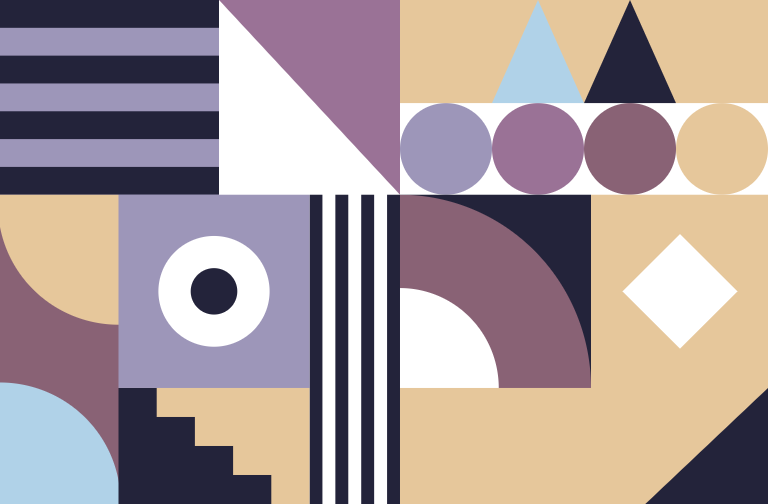
Write a WebGL 1 fragment shader that draws this background.

```glsl
precision highp float;
// A patchwork of flat geometric panels: stripes, triangles, discs, arcs and steps.
// Each panel is painted from signed distances in its own local coordinates, then
// the panels are joined by a tree of straight, smoothed splits.

uniform vec2 u_resolution;

// Palette
const vec3 SAND  = vec3(0.902, 0.780, 0.608);
const vec3 NAVY  = vec3(0.137, 0.137, 0.227);
const vec3 MAUVE = vec3(0.604, 0.447, 0.588);
const vec3 PLUM  = vec3(0.537, 0.384, 0.459);
const vec3 LILAC = vec3(0.616, 0.588, 0.725);
const vec3 SKY   = vec3(0.690, 0.824, 0.910);
const vec3 WHITE = vec3(1.0);

// Layout in design units, y pointing down
const vec2 SIZE = vec2(768.0, 506.0);
const float MID_X = 400.0;       // left half | right half
const float MID_Y = 195.5;       // upper row / lower rows
const float LOW_Y = 389.5;       // middle row / bottom row
const float STRIPE_X = 219.0;    // wide stripes | diagonal
const float CURVE_X = 118.5;     // curves | eye and stairs
const float BARS_X = 309.5;      // eye and stairs | upright bars
const float ARCH_X = 591.0;      // arch | diamond
const float TREE_Y = 103.5;      // peaks / discs
const float DISC_CELL = 92.0;
const float CURVE_RADIUS = 120.6;
const float BANDS = 7.0;
const float STEPS = 4.0;

float pixel; // one output pixel in design units

float cover(float d) { return clamp(0.5 - d / pixel, 0.0, 1.0); }

vec3 paint(vec3 base, vec3 color, float d) { return mix(base, color, cover(d)); }

// Joins two areas: the first lies where d is negative
vec3 split(vec3 first, vec3 second, float d) { return mix(second, first, cover(d)); }

// Signed distance to the even bands of a repeating pair
float bands(float t, float w) { return abs(mod(t + 0.5 * w, 2.0 * w) - w) - 0.5 * w; }

// Signed distance to the side of the line through the origin along dir
float side(vec2 p, vec2 dir) { return (p.x * dir.y - p.y * dir.x) / length(dir); }

vec3 diagonal(vec2 p) {
  return paint(MAUVE, WHITE, side(p, vec2(MID_X - STRIPE_X, MID_Y)));
}

vec3 peaks(vec2 p) {
  float cell = floor(p.x / DISC_CELL);
  float x = abs(mod(p.x, DISC_CELL) - 0.5 * DISC_CELL);
  vec3 color = cell == 1.0 ? SKY : (cell == 2.0 ? NAVY : SAND);
  return paint(SAND, color, side(vec2(x, p.y), vec2(0.5 * DISC_CELL, TREE_Y)));
}

vec3 discs(vec2 p) {
  float cell = floor(p.x / DISC_CELL);
  vec2 q = vec2(mod(p.x, DISC_CELL), p.y) - 0.5 * DISC_CELL;
  vec3 color = cell < 1.0 ? LILAC : (cell < 2.0 ? MAUVE : (cell < 3.0 ? PLUM : SAND));
  return paint(WHITE, color, length(q) - 0.5 * DISC_CELL);
}

vec3 curves(vec2 p) {
  vec3 col = paint(PLUM, SAND, length(p - vec2(CURVE_X, 205.4)) - CURVE_RADIUS);
  return paint(col, SKY, length(p - vec2(0.0, 504.6)) - CURVE_RADIUS);
}

vec3 eye(vec2 p) {
  float r = length(p - vec2(214.0, 292.5));
  return paint(paint(LILAC, WHITE, r - 55.6), NAVY, r - 23.3);
}

vec3 stairs(vec2 p) {
  vec2 tread = vec2(BARS_X - CURVE_X, SIZE.y - LOW_Y) / vec2(STEPS + 1.0, STEPS);
  float d = SIZE.x;
  for (float k = 0.0; k < STEPS; k++)
    d = min(d, max(p.x - (k + 1.0) * tread.x, k * tread.y - p.y));
  return paint(SAND, NAVY, d);
}

vec3 arch(vec2 p) {
  vec2 extent = vec2(ARCH_X - MID_X, LOW_Y - MID_Y);
  float r = length((p - vec2(MID_X, LOW_Y)) / extent) * extent.y;
  return paint(paint(NAVY, PLUM, r - extent.y), WHITE, r - 100.3);
}

vec3 diamond(vec2 p) {
  vec2 q = abs(p - vec2(680.0, 292.5));
  return paint(SAND, WHITE, (q.x + q.y - 57.5) * 0.7071);
}

vec3 sails(vec2 p) {
  vec2 cell = vec2((SIZE.x - MID_X) / 3.0, SIZE.y - LOW_Y);
  vec3 col = NAVY;
  for (float k = 0.0; k < 3.0; k++) {
    vec2 q = p - vec2(k * cell.x, cell.y);
    vec3 color = k < 1.0 ? LILAC : (k < 2.0 ? PLUM : SAND);
    col = paint(col, color, max(q.x - cell.x, -side(q, vec2(cell.x, -cell.y)) * -1.0 * -1.0));
  }
  return col;
}

void main() {
  vec2 p = vec2(gl_FragCoord.x, u_resolution.y - gl_FragCoord.y) * SIZE / u_resolution;
  pixel = max(SIZE.x / u_resolution.x, SIZE.y / u_resolution.y);

  // Upper row
  vec3 stripes = paint(LILAC, NAVY, bands(p.y, MID_Y / BANDS));
  vec3 upperLeft = split(stripes, diagonal(p - vec2(STRIPE_X, 0.0)), p.x - STRIPE_X);
  vec3 upperRight = split(peaks(p - vec2(MID_X, 0.0)), discs(p - vec2(MID_X, TREE_Y)), p.y - TREE_Y);

  // Lower left block
  vec3 bars = paint(WHITE, NAVY, bands(p.x - BARS_X, (MID_X - BARS_X) / BANDS));
  vec3 centre = split(eye(p), stairs(p - vec2(CURVE_X, LOW_Y)), p.y - LOW_Y);
  vec3 lowerLeft = split(curves(p), split(centre, bars, p.x - BARS_X), p.x - CURVE_X);

  // Lower right block
  vec3 middle = split(arch(p), diamond(p), p.x - ARCH_X);
  vec3 lowerRight = split(middle, sails(p - vec2(MID_X, LOW_Y)), p.y - LOW_Y);

  vec3 left = split(upperLeft, lowerLeft, p.y - MID_Y);
  vec3 right = split(upperRight, lowerRight, p.y - MID_Y);
  gl_FragColor = vec4(split(left, right, p.x - MID_X), 1.0);
}
```
